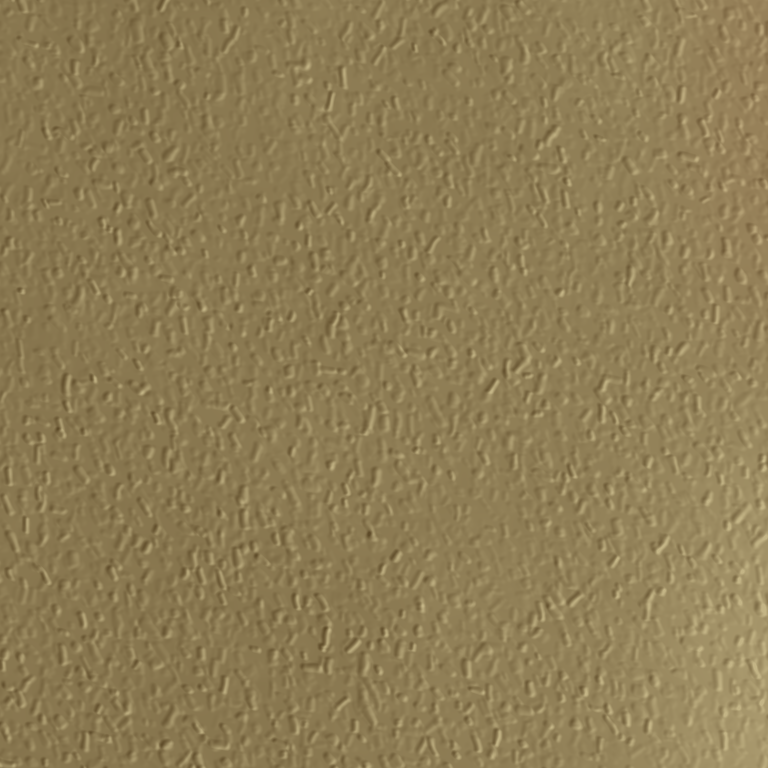
Give the GLSL for this texture, as a WebGL 2 fragment shader.

```glsl
#version 300 es
precision highp float;
// Tan painted wall with an orange-peel relief of short, slanted ridges.
// Scattered capsules form a height field, which is embossed by comparing
// heights along the light direction, over a soft glow in the lower right.

uniform vec2 u_resolution;
out vec4 fragColor;

const vec3 SHADE_COLOR = vec3(0.49, 0.42, 0.27);
const vec3 TONE_SPAN = vec3(0.24, 0.25, 0.22);   // shade to highlight
const vec2 LIGHT_DIR = vec2(0.86, -0.51);
const float LIGHT_STEP = 0.0048;
const float COARSE_CELLS = 43.0;
const float FINE_CELLS = 61.0;
const float RIDGE_TILT = -0.36;                  // radians from vertical
const float TILT_SPREAD = 1.25;
const float RIDGE_WIDTH = 0.0068;
const float WARP_AMOUNT = 0.0045;
const float HIGHLIGHT_GAIN = 0.98;
const float SHADOW_GAIN = 0.72;

vec3 hash3(vec2 cell) {
    vec3 q = fract(cell.xyx * vec3(0.1031, 0.1030, 0.0973));
    q += dot(q, q.yxz + 33.33);
    return fract((q.xxy + q.yzz) * q.zyx);
}

float valueNoise(vec2 p) {
    vec2 i = floor(p), f = fract(p);
    f = f * f * (3.0 - 2.0 * f);
    float low = mix(hash3(i).x, hash3(i + vec2(1, 0)).x, f.x);
    float high = mix(hash3(i + vec2(0, 1)).x, hash3(i + vec2(1, 1)).x, f.x);
    return mix(low, high, f.y);
}

float segmentDistance(vec2 p, vec2 dir, float halfLength) {
    return length(p - dir * clamp(dot(p, dir), -halfLength, halfLength));
}

// One jittered ridge per cell, with random tilt, length, width and height.
float ridgeLayer(vec2 p, float cells, float seed) {
    vec2 home = floor(p * cells);
    float height = 0.0;
    for (int y = -1; y <= 1; y++) {
        for (int x = -1; x <= 1; x++) {
            vec2 cell = home + vec2(x, y);
            vec3 place = hash3(cell + seed);
            vec3 form = hash3(cell + seed + 157.0);
            vec2 center = (cell + 0.1 + 0.8 * place.xy) / cells;
            float tilt = RIDGE_TILT + TILT_SPREAD * (place.z + form.z - 1.0);
            vec2 dir = vec2(sin(tilt), cos(tilt));
            float halfLength = mix(0.06, 0.46, form.x * form.x) / cells;
            float width = RIDGE_WIDTH * mix(0.75, 1.15, form.y);
            float d = segmentDistance(p - center, dir, halfLength);
            float strength = mix(0.15, 1.0, fract(form.z * 7.0 + place.x));
            height += strength * (1.0 - smoothstep(0.0, width, d));
        }
    }
    return height;
}

float relief(vec2 p) {
    vec2 bend = vec2(valueNoise(p * 75.0), valueNoise(p * 75.0 + 41.0)) - 0.5;
    p += WARP_AMOUNT * bend;
    float height = ridgeLayer(p, COARSE_CELLS, 11.0);
    height += 0.38 * ridgeLayer(p, FINE_CELLS, 83.0);
    return height / (1.0 + 0.25 * height);
}

// Broad lighting: darker at the left, bright in the lower right corner.
float wallTone(vec2 p) {
    vec2 toCorner = (p - vec2(1.06, 0.02)) / vec2(0.24, 0.40);
    float tone = 0.17 + 0.17 * p.x;
    tone += 0.42 * exp(-dot(toCorner, toCorner));
    tone += 0.10 * (valueNoise(p * 5.0 + 3.0) - 0.5);
    tone += 0.07 * (valueNoise(p * 38.0 + 9.0) - 0.5);
    return tone;
}

void main() {
    vec2 p = gl_FragCoord.xy / u_resolution;

    // Slope toward the light, with weaker relief in scattered bare patches
    float slope = relief(p) - relief(p + LIGHT_DIR * LIGHT_STEP);
    float coverage = smoothstep(0.08, 0.45, valueNoise(p * 9.0 + 21.0));
    slope *= mix(0.5, 1.0, coverage) * mix(1.08, 0.85, p.y);

    // Lit and shadowed flanks
    float tone = wallTone(p);
    tone += HIGHLIGHT_GAIN * max(slope, 0.0) + SHADOW_GAIN * min(slope, 0.0);
    tone = clamp(tone, -0.5, 1.15);

    // Slightly warmer paint along the upper right edge
    vec3 color = SHADE_COLOR + TONE_SPAN * tone;
    float warmth = smoothstep(0.8, 1.0, p.x) * smoothstep(0.4, 0.8, p.y);
    color += warmth * vec3(0.015, -0.005, 0.0);
    fragColor = vec4(color, 1.0);
}
```
